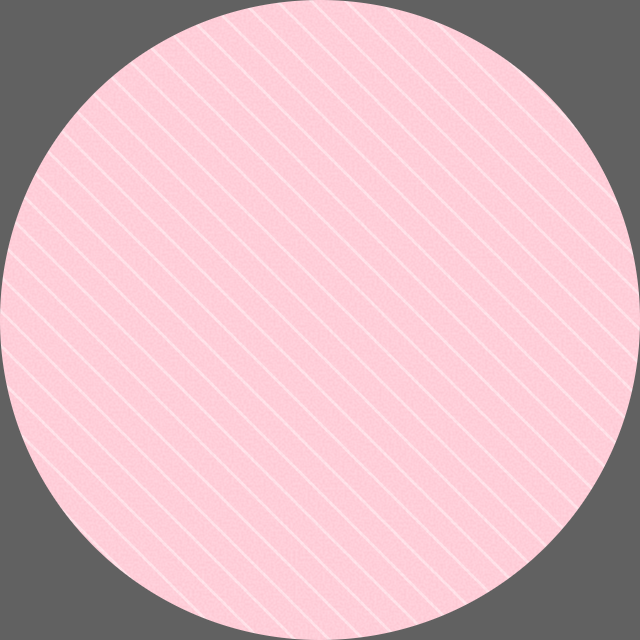
Reproduce this pattern procedurally as a WebGL 2 fragment shader.

```glsl
#version 300 es
precision highp float;

uniform vec2 u_resolution;
out vec4 fragColor;

const vec3 BACKDROP = vec3(0.38, 0.38, 0.38);
const vec3 PINK = vec3(1.0, 0.808, 0.85);
const vec3 PALE_LINE = vec3(1.0, 0.885, 0.91);

const float DISC_RADIUS = 0.5;
const float LINE_SPACING = 0.0381;  // measured across the lines
const float LINE_WIDTH = 0.0044;
const float GRAIN_SCALE = 260.0;
const float GRAIN_STRENGTH = 0.04;

// Unit gradient for a lattice point
vec2 latticeGradient(vec2 cell) {
  vec3 p = fract(cell.xyx * vec3(0.1031, 0.1030, 0.0973));
  p += dot(p, p.yzx + 33.33);
  float angle = 6.28319 * fract((p.x + p.y) * p.z);
  return vec2(cos(angle), sin(angle));
}

float gradientNoise(vec2 p) {
  vec2 cell = floor(p);
  vec2 f = p - cell;
  vec2 blend = f * f * f * (f * (f * 6.0 - 15.0) + 10.0);
  vec2 right = vec2(1.0, 0.0);
  vec2 up = vec2(0.0, 1.0);
  float a = dot(latticeGradient(cell), f);
  float b = dot(latticeGradient(cell + right), f - right);
  float c = dot(latticeGradient(cell + up), f - up);
  float d = dot(latticeGradient(cell + 1.0), f - 1.0);
  return mix(mix(a, b, blend.x), mix(c, d, blend.x), blend.y);
}

// Coverage of a shape from its signed distance
float coverage(float dist, float pixel) {
  return clamp(0.5 - dist / pixel, 0.0, 1.0);
}

// Signed distance to the nearest line of an evenly spaced set
float lineSetDistance(float across, float spacing, float width) {
  float offset = abs(fract(across / spacing + 0.5) - 0.5) * spacing;
  return offset - 0.5 * width;
}

void main() {
  float side = min(u_resolution.x, u_resolution.y);
  float pixel = 1.0 / side;
  vec2 p = (gl_FragCoord.xy - 0.5 * u_resolution) / side;

  // Diagonal pinstripes
  float across = dot(p, vec2(0.70711));
  float stripe = coverage(lineSetDistance(across, LINE_SPACING, LINE_WIDTH), pixel);
  vec3 paper = mix(PINK, PALE_LINE, stripe);

  // Fine paper grain, weakest in red
  float grain = gradientNoise((p + 1.0) * GRAIN_SCALE);
  paper += grain * GRAIN_STRENGTH * vec3(0.5, 1.0, 0.9);

  // Disc on the backdrop
  float disc = coverage(length(p) - DISC_RADIUS, pixel);
  fragColor = vec4(mix(BACKDROP, paper, disc), 1.0);
}
```
